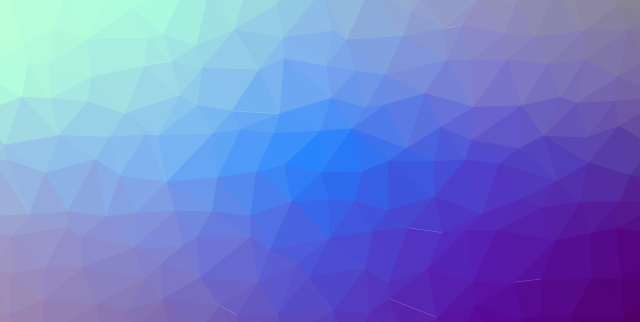
A WebGL 2 fragment shader for this background:

```glsl
#version 300 es
precision highp float;
// Low-poly triangle mosaic: mint to blue to violet, fading to grey at two corners.

uniform vec2 u_resolution;
out vec4 outColor;

// Lengths are in canvas heights.
const vec2 CELL = vec2(0.117, 0.106);    // mean spacing of the vertices
const vec2 ORIGIN = vec2(0.997, 0.469);  // where the vertex lattice is anchored
const vec2 JITTER = vec2(0.78, 0.70);    // vertex scatter, in cells
const float CALM = 0.35;                 // share of the scatter left at the anchor
const float CALM_RADIUS = 2.5;           // reach of the calm zone, in cells
const float SEAM_CHANCE = 0.02;          // share of triangles with a pale seam
const float SEAM_STRENGTH = 0.28;

// Gradient mesh: five ramps from left to right, stacked from top to bottom.
const vec3 TOP[5] = vec3[5](vec3(0.74, 1.00, 0.85), vec3(0.67, 1.00, 0.87),
    vec3(0.58, 0.76, 0.89), vec3(0.59, 0.58, 0.75), vec3(0.53, 0.52, 0.58));
const vec3 UPPER[5] = vec3[5](vec3(0.70, 1.00, 0.86), vec3(0.62, 0.86, 0.90),
    vec3(0.44, 0.64, 0.95), vec3(0.49, 0.49, 0.81), vec3(0.47, 0.41, 0.65));
const vec3 MIDDLE[5] = vec3[5](vec3(0.60, 0.76, 0.91), vec3(0.49, 0.70, 0.95),
    vec3(0.11, 0.50, 1.00), vec3(0.31, 0.28, 0.82), vec3(0.33, 0.21, 0.62));
const vec3 LOWER[5] = vec3[5](vec3(0.62, 0.60, 0.78), vec3(0.50, 0.53, 0.84),
    vec3(0.28, 0.34, 0.87), vec3(0.34, 0.13, 0.71), vec3(0.33, 0.02, 0.51));
const vec3 BOTTOM[5] = vec3[5](vec3(0.62, 0.53, 0.69), vec3(0.50, 0.43, 0.70),
    vec3(0.34, 0.26, 0.75), vec3(0.35, 0.04, 0.61), vec3(0.31, 0.00, 0.40));

vec2 hash2(vec2 p) {
    vec3 q = fract(p.xyx * vec3(0.1031, 0.1030, 0.0973));
    q += dot(q, q.yzx + 33.33);
    return fract((q.xx + q.yz) * q.zy);
}

vec3 ramp(vec3 stops[5], float t) {
    float s = clamp(t, 0.0, 1.0) * 4.0;
    int i = min(int(s), 3);
    return mix(stops[i], stops[i + 1], s - float(i));
}

vec3 meshColor(vec2 uv) {
    vec3 column[5] = vec3[5](ramp(BOTTOM, uv.x), ramp(LOWER, uv.x),
        ramp(MIDDLE, uv.x), ramp(UPPER, uv.x), ramp(TOP, uv.x));
    return ramp(column, uv.y);
}

vec2 vertex(vec2 id) {
    float scatter = mix(CALM, 1.0, smoothstep(0.0, CALM_RADIUS, length(id)));
    return ORIGIN + CELL * (id + scatter * JITTER * (hash2(id + 71.0) - 0.5));
}

// Signed distance to the line a-b, positive on its left.
float edgeDistance(vec2 p, vec2 a, vec2 b) {
    vec2 e = b - a, d = p - a;
    return (e.x * d.y - e.y * d.x) / length(e);
}

// Flat colour of a counter-clockwise triangle, weighted by its pixel coverage.
vec4 facet(vec2 p, vec2 a, vec2 b, vec2 c, float aspect, float pixel) {
    float ab = edgeDistance(p, a, b);
    float inside = min(ab, min(edgeDistance(p, b, c), edgeDistance(p, c, a)));
    float coverage = clamp(0.5 + inside / pixel, 0.0, 1.0);
    if (coverage <= 0.0) return vec4(0.0);
    vec2 center = (a + b + c) / 3.0;
    vec3 color = meshColor(center / vec2(aspect, 1.0));
    float hasSeam = step(hash2(floor(center * 4096.0)).x, SEAM_CHANCE);
    float seam = hasSeam * clamp(1.0 - abs(ab) / pixel, 0.0, 1.0);
    color = mix(color, vec3(1.0), SEAM_STRENGTH * seam);
    return vec4(color, 1.0) * coverage;
}

void main() {
    float pixel = 1.0 / u_resolution.y;
    float aspect = u_resolution.x * pixel;
    vec2 p = gl_FragCoord.xy * pixel;
    vec2 home = floor((p - ORIGIN) / CELL);

    // Split each nearby quad along its shorter diagonal.
    vec4 sum = vec4(0.0);
    for (int y = -1; y <= 1; y++) {
        for (int x = -1; x <= 1; x++) {
            vec2 id = home + vec2(x, y);
            vec2 a = vertex(id);
            vec2 b = vertex(id + vec2(1, 0));
            vec2 c = vertex(id + vec2(1, 1));
            vec2 d = vertex(id + vec2(0, 1));
            if (distance(a, c) < distance(b, d)) {
                sum += facet(p, a, b, c, aspect, pixel);
                sum += facet(p, c, d, a, aspect, pixel);
            } else {
                sum += facet(p, a, b, d, aspect, pixel);
                sum += facet(p, c, d, b, aspect, pixel);
            }
        }
    }
    outColor = vec4(sum.rgb / max(sum.a, 0.001), 1.0);
}
```
